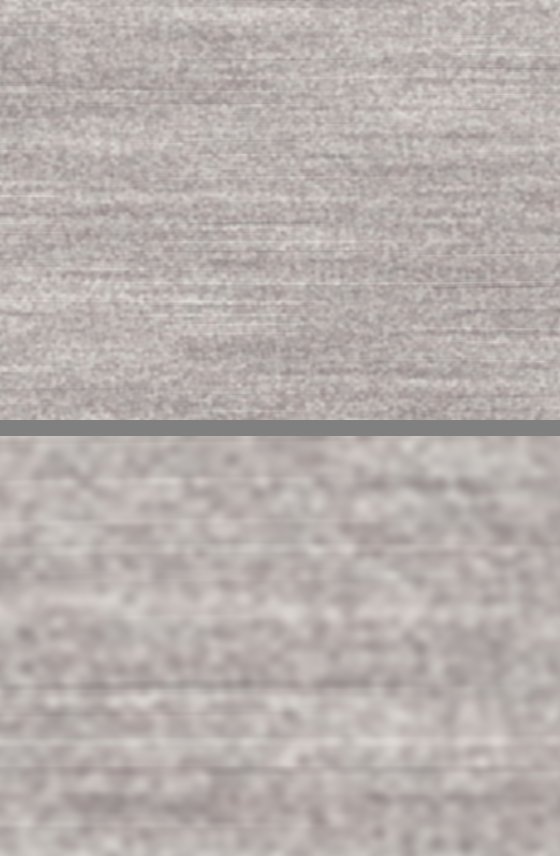
Top: the whole. Bottom: its middle third, enlarged.
Write a Shadertoy shader that draws this texture.

```glsl
float hash(vec2 cell) {
    vec3 q = fract(vec3(cell.xyx) * 0.1031);
    q += dot(q, q.yzx + 33.33);
    return fract((q.x + q.y) * q.z);
}

// Smooth value noise from -1 to 1
float noise(vec2 p) {
    vec2 i = floor(p), f = fract(p);
    f = f * f * (3.0 - 2.0 * f);
    float low = mix(hash(i), hash(i + vec2(1, 0)), f.x);
    float high = mix(hash(i + vec2(0, 1)), hash(i + vec2(1, 1)), f.x);
    return 2.0 * mix(low, high, f.y) - 1.0;
}

// Small rounded speckles: two turned layers hide the lattice
float speckle(vec2 p) {
    mat2 turn = mat2(0.8, 0.6, -0.6, 0.8);
    return noise(turn * p * 96.0 + 40.0) + noise(p * vec2(86.0, 108.0) + 17.0);
}

// Long horizontal fibres, from broad bands to fine streaks
float fibres(vec2 p) {
    float sum = 0.0;
    vec2 scale = vec2(0.9, 5.0);
    for (int i = 0; i < 4; i++) {
        float layer = float(i);
        sum += noise(p * scale + 31.7 * layer + 5.0) * (0.022 + 0.005 * layer);
        scale *= vec2(1.6, 2.5);
    }
    return sum;
}

// Sparse thin threads that fade in and out along their length
float threads(vec2 p, float seed) {
    float line = smoothstep(0.45, 1.0, noise(p * vec2(1.7, 92.0) + seed));
    return line * (0.75 + 0.25 * noise(p * vec2(24.0, 60.0) + seed));
}

void mainImage(out vec4 fragColor, in vec2 fragCoord) {
    vec2 p = fragCoord / iResolution.y;

    // Slight waviness keeps the fibres from being ruled lines
    vec2 strand = p + vec2(0.0, 0.004 * noise(p * vec2(3.0, 6.0) + 70.0));

    float tone = fibres(strand) + 0.051 * speckle(p);
    tone += 0.075 * threads(strand, 211.0) - 0.065 * threads(strand, 377.0);

    // Warm grey, with a faint shift between pinkish and greenish
    vec3 color = vec3(0.731, 0.703, 0.691) + tone * vec3(0.98, 1.05, 1.0);
    color += 0.006 * noise(p * vec2(22.0, 45.0) + 90.0) * vec3(1.0, -0.6, -0.4);
    fragColor = vec4(color, 1.0);
}
```
